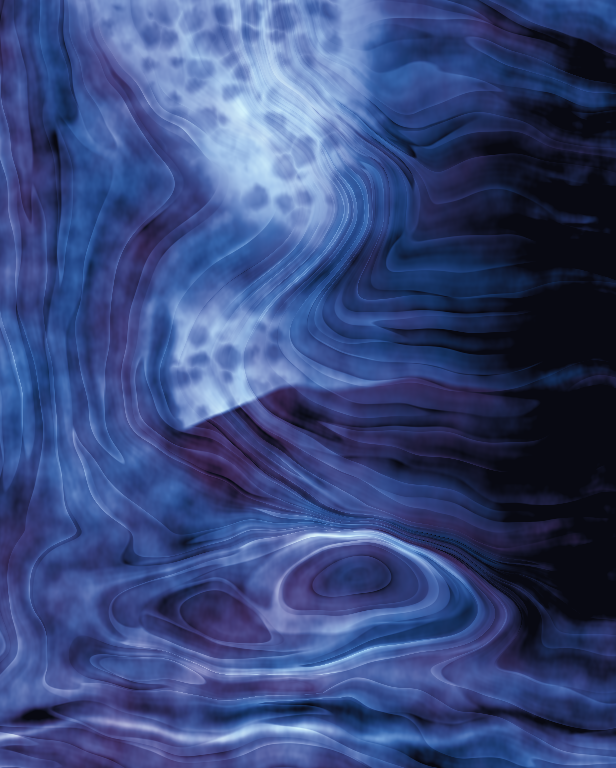
This texture is drawn by a Shadertoy shader. Its source:

```glsl
#define BAND_FREQ 16.0
#define ALONG_FREQ 2.6
#define WARP 0.03
#define BAND_GAIN 1.9
#define BLOTCH_GAIN 1.15
#define SPOT_FREQ 29.0
#define SHEET_GAIN 1.3
#define BASE_TONE 2.25
#define TINT_GAIN 0.9

vec2 hash2(vec2 cell) {
    vec3 h = fract(cell.xyx * vec3(0.1031, 0.1030, 0.0973));
    h += dot(h, h.yzx + 33.33);
    return fract((h.xx + h.yz) * h.zy);
}

float corner(vec2 cell, vec2 offset) {
    float angle = 6.2832 * hash2(cell + 50.0).x;
    return dot(vec2(cos(angle), sin(angle)), offset);
}

float gradientNoise(vec2 p) {
    vec2 i = floor(p), f = p - i, e = vec2(1, 0);
    vec2 u = f * f * f * (f * (f * 6.0 - 15.0) + 10.0);
    return 1.5 * mix(mix(corner(i, f), corner(i + e, f - e), u.x),
                     mix(corner(i + e.yx, f - e.yx), corner(i + 1.0, f - 1.0), u.x), u.y);
}

// Octaves keep their axes, so streaks stay drawn out along the flow
float fbm(vec2 p) {
    float sum = 0.0, gain = 0.62;
    for (int k = 0; k < 4; k++) {
        sum += gain * gradientNoise(p);
        p = p * vec2(2.1, 1.7) + 11.7;
        gain *= 0.56;
    }
    return sum;
}

// Soft round spots of varied size
float spots(vec2 p) {
    float cover = 0.0;
    for (int k = 0; k < 9; k++) {
        vec2 c = floor(p) + vec2(k % 3 - 1, k / 3 - 1);
        float radius = 0.1 + 0.45 * hash2(c + 90.0).x;
        float d = length(p - c - 0.2 - 0.6 * hash2(c)) - radius;
        cover = max(cover, 1.0 - smoothstep(-0.2, 0.2, d));
    }
    return cover;
}

float within(float d, float soft) { return 1.0 - smoothstep(-soft, soft, d); }
float ridge(float d, float width) { return exp(-d * d / (width * width)); }
float blob(vec2 p, vec2 size) { return ridge(length(p / size), 1.0); }

// A sheet edge: sharp on one side, fading on the other
float sheet(float d) { return smoothstep(0.0, 0.05, d) * exp(-max(d, 0.0) * 6.0); }

vec3 palette(float tone) {
    vec3 ink[7] = vec3[7](vec3(0.03, 0.035, 0.07), vec3(0.12, 0.15, 0.31),
        vec3(0.19, 0.25, 0.50), vec3(0.27, 0.38, 0.65), vec3(0.45, 0.55, 0.78),
        vec3(0.67, 0.78, 0.92), vec3(0.84, 0.94, 0.98));
    tone = clamp(tone, 0.0, 5.99);
    int k = int(tone);
    return mix(ink[k], ink[k + 1], fract(tone));
}

void mainImage(out vec4 fragColor, in vec2 fragCoord) {
    vec2 raw = fragCoord / iResolution.xy * vec2(0.8, 1.0);
    vec2 p = raw + WARP * vec2(gradientNoise(raw * 5.0), gradientNoise(raw * 5.0 + 31.0));
    p += 0.2 * WARP * gradientNoise(raw * 16.0);

    // Flow: an S-shaped fall on the left, level drift on the right, a loop below
    float wave = 0.12 * sin(13.6 * (p.y - 0.635));
    float bend = wave * smoothstep(0.0, 0.4, p.x);
    float drift = p.y + 0.16 * p.x + 0.025 * sin(11.0 * p.x + 4.0 * p.y);
    float level = max(smoothstep(0.3, 0.52, p.x - 0.5 * bend), within(p.y - 0.13, 0.06));
    float flow = mix(p.x - bend + 0.12 * p.y, drift, level);
    float loopR = length((p - vec2(0.37, 0.21)) / vec2(0.28, 0.09));
    float curlR = length((p - vec2(0.46, 0.235)) / vec2(0.13, 0.055));
    flow = mix(flow, 0.14 * loopR, within(loopR - 1.15, 0.35));
    flow = mix(flow, 0.09 * curlR, within(curlR - 1.2, 0.4));
    vec2 lane = vec2(flow * BAND_FREQ, (p.x - p.y) * ALONG_FREQ);
    float bands = fbm(lane);
    float blotch = fbm(raw * vec2(19.0, 24.0));

    // Pale wedge above, pale pool in the middle with a tail, a veil between
    float rise = p.y - 0.73;
    float wedge = max(abs(p.x - 0.355 + 0.2 * rise) - 0.06 - 0.52 * rise, -rise - 0.03);
    wedge = within(wedge + 0.045 * bands + 0.03 * blotch, 0.03);
    float shore = p.y - 0.43 - 0.06 * smoothstep(0.24, 0.42, p.x);
    float bank = smoothstep(-0.003, 0.006, shore);
    float poolLeft = 0.21 + 1.8 * (p.y - 0.54) * (p.y - 0.54);
    float pool = bank * smoothstep(-0.004, 0.012, p.x - poolLeft)
        * within(p.x - 0.37 + 0.06 * bands, 0.09) * within(p.y - 0.615 + 0.02 * bands, 0.03);
    float tail = bank * exp(-max(shore, 0.0) * 32.0) * smoothstep(0.22, 0.3, p.x) * within(p.x - 0.58, 0.13);
    float dusk = (1.0 - bank) * smoothstep(0.31, 0.4, p.y) * smoothstep(0.22, 0.27, p.x);
    float veil = ridge(p.x - 0.33 - wave, 0.06) * ridge(p.y - 0.68, 0.1);
    float pale = max(wedge, pool);

    // Shadow on the right and a pocket beside the S
    float shade = smoothstep(0.4, 0.78, p.x + 0.1 * bands + 0.08 * blotch)
        * smoothstep(0.02, 0.22, p.y) * (1.0 - 0.6 * smoothstep(0.78, 1.0, p.y));
    float pocket = blob(p - vec2(0.46, 0.66), vec2(0.09, 0.05)) * (1.0 - wedge);

    float tone = BASE_TONE + BAND_GAIN * bands * (1.0 - 0.5 * pale) + BLOTCH_GAIN * blotch * (1.0 - 0.4 * pale);
    tone += 2.1 * wedge + 2.4 * pool + 1.6 * tail + 0.9 * veil * (1.0 - pale) - 0.3 * dusk - 1.3 * pocket;
    tone += wedge * blob(p - vec2(0.36, 0.83), vec2(0.09, 0.12));
    tone -= pale * 1.3 * spots(raw * SPOT_FREQ + 0.3 * blotch) * smoothstep(-0.4, 0.3, fbm(raw * 7.0 + 4.0));

    // Ribbons of the loop and its inner curl
    float ribbon = within(abs(loopR - 0.98) - 0.1, 0.03) * (0.6 + 0.9 * bands);
    float curl = within(abs(curlR - 1.0) - 0.2, 0.06) * smoothstep(-0.5, 0.4, bands + 0.3);
    tone += 1.3 * ribbon + 1.3 * curl - 1.1 * blob(p - vec2(0.26, 0.2), vec2(0.11, 0.04));

    // Level layers at the foot
    float foot = p.y - 0.008 * sin(6.0 * p.x);
    tone += 0.9 * ridge(foot - 0.105, 0.018) - 1.5 * ridge(foot - 0.063, 0.009);
    tone += 1.9 * ridge(foot - 0.04, 0.006) * within(p.x - 0.62, 0.1);
    tone -= 2.4 * shade * (1.0 - 0.5 * tail);

    // Overlapping sheets, light and dark, and a few glints
    float patches = smoothstep(-0.15, 0.4, fbm(raw * 5.0 + 60.0));
    float fold = gradientNoise(lane * vec2(1.3, 0.8) + 19.0);
    float rim = gradientNoise(lane * vec2(1.9, 1.1) + 43.0);
    tone -= SHEET_GAIN * sheet(fold) * (1.0 - 0.8 * pale) * (0.3 + patches);
    tone += SHEET_GAIN * sheet(rim) * (1.0 - 0.7 * shade) * (1.0 - pale) * (1.2 - 0.7 * patches);

    // Violet on the left and under the shore, clear blue to the right
    float violet = 0.3 * within(p.x - 0.25, 0.2) + 0.8 * dusk + 0.4 * within(p.y - 0.3, 0.1)
        + gradientNoise(lane * vec2(0.8, 1.3) + 77.0) + 0.6 * fbm(raw * 11.0 + 15.0) - 0.35;
    violet = clamp(violet, -0.7, 1.0) * (1.0 - 0.7 * pale) * smoothstep(0.0, 1.3, tone);
    vec3 color = palette(tone) + TINT_GAIN * violet * vec3(0.085, -0.035, -0.05);
    fragColor = vec4(clamp(color, 0.0, 1.0), 1.0);
}
```
